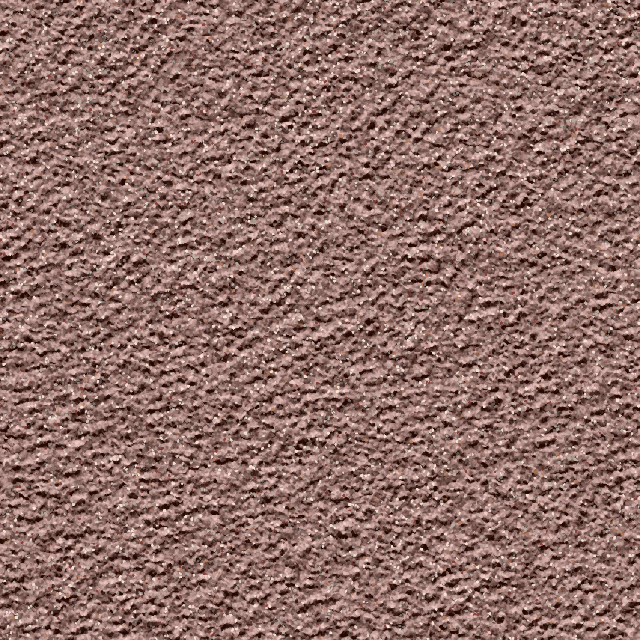
Reproduce this texture procedurally as a Shadertoy shader.

```glsl
// Rough pink stucco: a noise relief lit from above, broken into small angular
// sand grains (Voronoi cells) that give it crisp facets, with dark hollows
// under the lumps and a share of the grains replaced by mineral chips.

const vec2  RELIEF_CELLS  = vec2(78.0, 108.0);  // lumps are wider than tall
const vec2  LIGHT_STEP    = vec2(-0.0013, 0.0046);
const float OCTAVE_WEIGHT = 0.62;
const float WARP_CELLS    = 170.0;
const float WARP_AMOUNT   = 0.0050;
const float MEAN_TONE     = 0.555;
const float SHADE_DEPTH   = 0.25;
const float SHADE_GAIN    = 5.5;   // higher values give harder lump edges
const float HEIGHT_GAIN   = 0.30;
const float HOLLOW_DEPTH  = 0.13;
const float SAND_CELLS    = 215.0;
const float SAND_GAIN     = 0.20;
const float FACETING      = 0.60;  // how far each grain flattens the relief
const float FINE_CELLS    = 330.0;
const float FINE_GAIN     = 0.16;
const float CHIP_SHARE    = 0.12;
const vec3  PINK_OFFSET   = vec3(0.018, -0.130, -0.152);
const vec3  BROWN_OFFSET  = vec3(0.000, -0.112, -0.140);
const vec3  PALE_CHIP     = vec3(0.93, 0.87, 0.82);
const vec3  GREY_CHIP     = vec3(0.68, 0.65, 0.60);
const vec3  AMBER_CHIP    = vec3(0.69, 0.45, 0.30);
const vec3  RUST_CHIP     = vec3(0.48, 0.20, 0.17);

float hash(vec2 p) {
    return fract(sin(dot(p, vec2(127.1, 311.7))) * 43758.5453);
}

mat2 rotation(float angle) {
    float c = cos(angle), s = sin(angle);
    return mat2(c, s, -s, c);
}

float valueNoise(vec2 p) {
    vec2 cell = floor(p);
    vec2 f = fract(p);
    f = f * f * (3.0 - 2.0 * f);
    float low  = mix(hash(cell), hash(cell + vec2(1, 0)), f.x);
    float high = mix(hash(cell + vec2(0, 1)), hash(cell + vec2(1, 1)), f.x);
    return mix(low, high, f.y);
}

// Three octaves, turned opposite ways so that no rows of lumps appear.
float relief(vec2 uv) {
    float height = 0.0;
    float weight = 0.5;
    float scale = 1.0;
    for (int i = 0; i < 3; i++) {
        float turn = -0.24 + 0.54 * float(i % 2);
        vec2 p = rotation(turn) * uv * RELIEF_CELLS * scale + 17.3 * float(i);
        height += weight * valueNoise(p);
        weight *= OCTAVE_WEIGHT;
        scale *= 1.85;
    }
    return height;
}

// Nearest sand grain: offset to its centre, its cell id, and edge distance.
void sandGrain(vec2 uv, out vec2 toCentre, out vec2 id, out float border) {
    vec2 p = uv * SAND_CELLS;
    float nearest = 9.0, second = 9.0;
    for (int y = -1; y <= 1; y++) {
        for (int x = -1; x <= 1; x++) {
            vec2 cell = floor(p) + vec2(x, y);
            vec2 d = cell + 0.1 + 0.8 * vec2(hash(cell), hash(cell + 19.7)) - p;
            float dist = length(d);
            second = min(second, max(nearest, dist));
            if (dist < nearest) {
                nearest = dist;
                toCentre = d / SAND_CELLS;
                id = cell;
            }
        }
    }
    border = (second - nearest) / SAND_CELLS;
}

vec3 chipColor(float kind) {
    vec3 color = mix(PALE_CHIP, GREY_CHIP, step(0.52, kind));
    color = mix(color, AMBER_CHIP, step(0.78, kind));
    return mix(color, RUST_CHIP, step(0.88, kind));
}

void mainImage(out vec4 fragColor, in vec2 fragCoord) {
    vec2 uv = fragCoord / iResolution.y;

    // Flatten the relief within each grain and warp it for ragged outlines.
    vec2 toCentre, id;
    float border;
    sandGrain(uv, toCentre, id, border);
    float cover = smoothstep(0.0, 1.2 / iResolution.y, border);
    vec2 p = uv + FACETING * cover * toCentre;
    vec2 w = p * WARP_CELLS;
    p += WARP_AMOUNT * (vec2(valueNoise(w + 5.7), valueNoise(w + 83.1)) - 0.5);

    // Shading: flat lit tops, and clear hollows below the steepest edges.
    float height = relief(p);
    float slope = SHADE_GAIN * (height - relief(p + LIGHT_STEP));
    float shade = SHADE_DEPTH * slope / sqrt(1.0 + slope * slope);
    float hollow = smoothstep(0.7, 1.1, -slope);
    float sand = cover * (hash(id + 5.3) - 0.5);
    float fine = valueNoise(rotation(0.5) * uv * FINE_CELLS + 31.0) - 0.5;
    float tone = MEAN_TONE + shade + HEIGHT_GAIN * (height - 0.5)
               + SAND_GAIN * sand + FINE_GAIN * fine - HOLLOW_DEPTH * hollow;
    tone = clamp(tone, 0.14, 0.93);

    // Tint: raised plaster is pink, low and shaded plaster is brown.
    float pinkness = smoothstep(0.25, 0.75, tone + 0.4 * (hash(id + 61.0) - 0.5));
    vec3 color = tone + mix(BROWN_OFFSET, PINK_OFFSET, pinkness);

    // Chips grow denser towards the top and dim inside hollows.
    float isChip = step(hash(id + 3.1), CHIP_SHARE * mix(0.75, 1.25, uv.y));
    vec3 chip = chipColor(hash(id + 41.7)) * mix(0.55, 1.05, smoothstep(0.2, 0.6, tone));
    color = mix(color, chip, 0.9 * cover * isChip);

    fragColor = vec4(clamp(color, 0.0, 1.0), 1.0);
}
```
